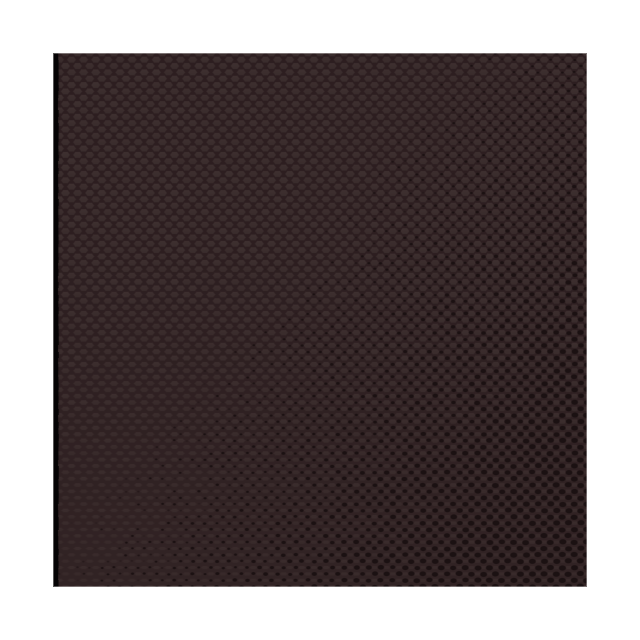
Reproduce this texture procedurally as a Shadertoy shader.

```glsl
// Dark brown embossed panel of staggered hexagons with pits that deepen toward one corner, on a white border.
const vec3 WHITE = vec3(1.0);
const vec3 EDGE_BLACK = vec3(0.02, 0.012, 0.014);
const vec3 GROOVE = vec3(0.175, 0.118, 0.126);
const vec3 LEATHER = vec3(0.205, 0.148, 0.15);
const vec3 BUMP = vec3(0.232, 0.178, 0.178);
const vec3 PIT = vec3(0.105, 0.066, 0.07);

const float MARGIN = 1.0 / 12.0;           // white border on each side
const float STRIP = 0.0085;                // black strip at the left of the panel
const vec2 REPEATS = vec2(44.0, 42.0);     // staggered cells across and down
const vec2 BUMP_SIZE = vec2(0.0070, 0.0046);
const vec2 PIT_SIZE = vec2(0.0054, 0.0040);
const float PIT_JITTER = 0.0016;

float hash(vec2 p) {
    vec3 q = fract(p.xyx * vec3(0.1031, 0.103, 0.0973));
    q += dot(q, q.yzx + 33.33);
    return fract((q.x + q.y) * q.z);
}

// Offset (xy) from the nearest centre of a staggered lattice, and its id (zw).
vec4 staggered(vec2 p, vec2 pitch) {
    vec2 idA = floor(p / pitch) + 0.5;
    vec2 idB = floor(p / pitch + 0.5);
    vec2 a = p - idA * pitch;
    vec2 b = p - idB * pitch;
    return dot(a, a) < dot(b, b) ? vec4(a, idA) : vec4(b, idB);
}

// Hexagon with its points to the left and right.
float hexagon(vec2 p, vec2 size) {
    p = abs(p) / size;
    return (max(p.y, p.x + 0.5 * p.y) - 1.0) * size.y;
}

float ellipse(vec2 p, vec2 size) {
    return (length(p / size) - 1.0) * min(size.x, size.y);
}

float cover(float d, float aa) {
    return 1.0 - smoothstep(-aa, aa, d);
}

vec3 panel(vec2 uv, float aa) {
    float span = 1.0 - 2.0 * MARGIN;
    vec2 pitch = span / REPEATS;
    vec2 p = uv - MARGIN;
    vec2 u = p / span;

    // Wear runs diagonally; bumps flatten toward the bottom
    float wear = u.x - 0.06 - 0.78 * (u.y - 0.02);
    float relief = smoothstep(-0.1, 0.75, u.y);
    vec3 color = mix(LEATHER, GROOVE, 0.35 + 0.65 * relief);

    // Raised hexagons with a faint change of tone
    vec4 cell = staggered(p, pitch);
    float tone = hash(cell.zw + 7.0) - 0.5;
    vec2 size = BUMP_SIZE * mix(vec2(0.85, 0.5), vec2(1.0), relief);
    vec3 bump = mix(LEATHER, BUMP, 0.55 + 0.45 * relief + 0.3 * tone);
    bump *= 1.0 + 8.0 * cell.y;
    color = mix(color, bump, cover(hexagon(cell.xy, size), aa));

    // Pits in the gaps, irregular and growing with wear
    cell = staggered(p + vec2(0.5 * pitch.x, 0.0), pitch);
    vec2 jitter = vec2(hash(cell.zw + 19.0), hash(cell.zw + 43.0)) - 0.5;
    float growth = smoothstep(-0.08, 0.85, wear + 0.22 * (hash(cell.zw) - 0.5));
    vec2 pitSize = PIT_SIZE * (0.3 + 0.7 * growth);
    float pit = cover(ellipse(cell.xy - jitter * PIT_JITTER, pitSize), aa);
    color = mix(color, PIT, pit * smoothstep(0.0, 0.08, growth));

    // Black strip with a slightly rough edge
    float rough = 0.0012 * hash(vec2(floor(u.y * 2.0 * REPEATS.y), 3.0));
    return mix(color, EDGE_BLACK, cover(p.x - STRIP + rough, aa));
}

void mainImage(out vec4 fragColor, in vec2 fragCoord) {
    vec2 uv = fragCoord / iResolution.xy;
    float aa = 0.75 / min(iResolution.x, iResolution.y);
    vec2 q = abs(uv - 0.5) - (0.5 - MARGIN);
    vec3 color = mix(WHITE, panel(uv, aa), cover(max(q.x, q.y), aa));
    fragColor = vec4(color, 1.0);
}
```
